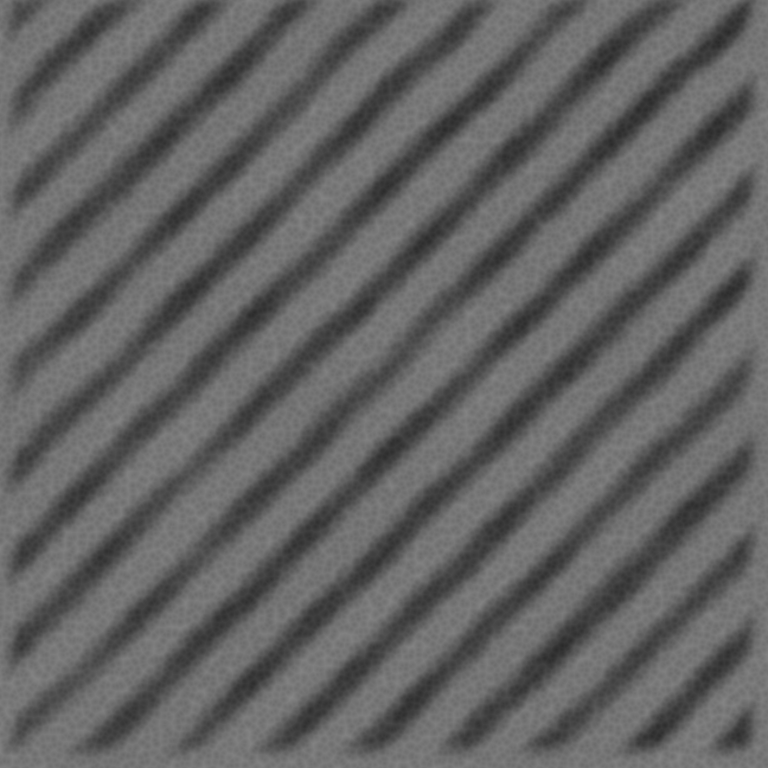
A Shadertoy shader for this pattern:

```glsl
// Seventeen soft, dark diagonal bands on mid grey, rising to the right and fading
// near the canvas border. A folded diagonal coordinate gives the bands; cellular
// noise gives dark knots, uneven rims and grain, and layered sines a slight sway.

#define PERIOD 0.1177                         // band spacing along x - y
#define CENTER 0.983                          // diagonal position of the middle band
#define CORE 0.02                             // half width of the darkest part, in periods
#define RIM 0.355                             // where a band has faded out, in periods
#define LIGHT 0.466
#define CONTRAST 0.212
#define MARGINS vec4(0.012, 0.020, 0.018, -0.004) // left, bottom, right, top
#define KNOTS 6.0                             // knots per unit along a band
#define KNOT_DEPTH 0.55
#define GRAIN_SCALE 120.0
#define GRAIN 0.065

vec2 hash2(vec2 p) {
    vec3 q = fract(p.xyx * vec3(0.1031, 0.1030, 0.0973));
    q += dot(q, q.yzx + 33.33);
    return fract((q.xx + q.yz) * q.zy);
}

// Distance to the nearest scattered point, shifted to average about zero.
float cellular(vec2 p) {
    vec2 cell = floor(p), local = fract(p);
    float nearest = 4.0;
    for (int j = -1; j <= 1; j++) {
        for (int i = -1; i <= 1; i++) {
            vec2 offset = vec2(i, j);
            vec2 toPoint = offset + hash2(cell + offset + 57.0) - local;
            nearest = min(nearest, dot(toPoint, toPoint));
        }
    }
    return sqrt(nearest) - 0.46;
}

// Slow unevenness of the paper and of the band centres.
float sway(vec2 p) {
    return sin(p.x * 19.0 + 2.0 * sin(p.y * 13.0))
         + 0.6 * sin(p.y * 37.0 - p.x * 29.0 + 1.7);
}

// Opacity inside the border, softened on all four sides.
float borderFade(vec2 uv) {
    vec4 inset = vec4(uv, 1.0 - uv) - MARGINS;
    float edge = min(min(inset.x, inset.y), min(inset.z, inset.w));
    return smoothstep(-0.014, 0.020, edge);
}

void mainImage(out vec4 fragColor, in vec2 fragCoord) {
    vec2 uv = fragCoord / iResolution.xy;

    // Band coordinates: across in periods, along in canvas units
    float across = (uv.x + 1.0 - uv.y - CENTER) / PERIOD;
    float along = uv.x + uv.y;
    float knot = cellular(vec2(along * KNOTS, across * 1.3));
    float rough = cellular(uv * 42.0);
    float grain = cellular(uv * GRAIN_SCALE) + 0.5 * cellular(uv * 71.0 + 9.0);

    // Band profile with uneven width
    across += 0.022 * sway(uv);
    float dist = abs(fract(across + 0.5) - 0.5);
    dist += 0.05 * knot + 0.045 * rough;
    float band = 1.0 - smoothstep(CORE, RIM, dist);

    // Ink deepens at the knots and toward the right
    float depth = 0.91 + 0.16 * uv.x - KNOT_DEPTH * knot;
    float ink = band * depth * borderFade(uv);

    float grey = LIGHT - CONTRAST * ink + GRAIN * grain + 0.006 * sway(uv * 0.7 + 3.0);
    fragColor = vec4(vec3(clamp(grey, 0.0, 1.0)), 1.0);
}
```
